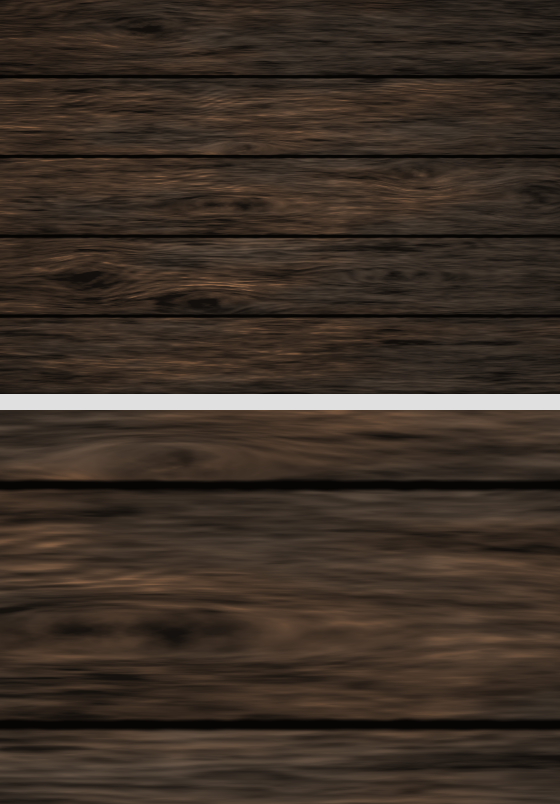
Top, the full canvas; bottom, a detail of the centre.
This texture is drawn by a WebGL 2 fragment shader. Its source:

```glsl
#version 300 es
precision highp float;
// Five dark, weathered wooden planks stacked with thin black gaps.
// Stretched noise makes the fibres, contour lines of a warped height make the
// growth rings, and ragged elliptical knots bend and darken the grain.

uniform vec2 u_resolution;
out vec4 outColor;

// Lengths are fractions of the canvas height.
const float PLANK_HEIGHT = 0.2025;
const float PLANK_OFFSET = 0.0045;
const float GAP_HALF = 0.0022;
const float GAP_SOFT = 0.0040;
const float RING_COUNT = 85.0;
const float KNOT_BEND = 0.022;
const float CONTRAST = 1.0;
const vec3 GAP_COLOR = vec3(0.025, 0.018, 0.014);
const vec3 WOOD_DARK = vec3(0.075, 0.060, 0.048);
const vec3 WOOD_WARM = vec3(0.430, 0.320, 0.240);
const vec3 WOOD_GREY = vec3(0.365, 0.305, 0.255);
const vec3 AMBER = vec3(0.130, 0.080, 0.040);

// Knots: centre x, centre y, half width, half height.
const int KNOT_COUNT = 8;
const vec4 KNOTS[KNOT_COUNT] = vec4[](
  vec4(1.056, 0.565, 0.060, 0.028), vec4(1.352, 0.496, 0.055, 0.036),
  vec4(0.226, 0.296, 0.060, 0.038), vec4(0.537, 0.231, 0.070, 0.024),
  vec4(0.620, 0.620, 0.055, 0.013), vec4(0.574, 0.478, 0.120, 0.016),
  vec4(0.370, 0.926, 0.090, 0.032), vec4(1.020, 0.300, 0.100, 0.013));

float hash(vec2 p) {
  return fract(sin(dot(p, vec2(127.1, 311.7))) * 43758.5453);
}

float noise(vec2 p) {
  vec2 cell = floor(p);
  vec2 f = fract(p);
  f = f * f * (3.0 - 2.0 * f);
  float low = mix(hash(cell), hash(cell + vec2(1, 0)), f.x);
  float high = mix(hash(cell + vec2(0, 1)), hash(cell + vec2(1, 1)), f.x);
  return mix(low, high, f.y);
}

float fbm(vec2 p) {
  float sum = 0.0;
  float weight = 0.5;
  for (int i = 0; i < 4; i++) {
    sum += weight * noise(p);
    p = p * 2.03 + 17.3;
    weight *= 0.5;
  }
  return sum / 0.9375;
}

float plankIndex(float y) {
  return floor((y + PLANK_OFFSET) / PLANK_HEIGHT);
}

// Returns the grain bend in x and the knot darkness in y.
vec2 knotField(vec2 p, float plank) {
  vec2 field = vec2(0.0);
  float ragged = fbm(p * vec2(26.0, 85.0)) - 0.5;
  for (int i = 0; i < KNOT_COUNT; i++) {
    vec4 knot = KNOTS[i];
    float same = 1.0 - step(0.5, abs(plankIndex(knot.y) - plank));
    vec2 d = (p - knot.xy) / knot.zw;
    float r2 = dot(d, d);
    field.x += same * exp(-0.35 * r2) * clamp(d.y, -2.0, 2.0);
    field.y += same * exp(-1.2 * r2) * clamp(0.75 + 2.6 * ragged, 0.0, 1.2);
  }
  return field;
}

// Brightness of the wood, about 0.5 on average.
float woodTone(vec2 p, float plank, vec2 knots) {
  vec2 q = p + vec2(plank * 7.31, plank * 3.17);
  q.y -= KNOT_BEND * knots.x;
  q.y += 0.012 * (fbm(q * vec2(3.5, 8.0)) - 0.5);
  float streak = fbm(q * vec2(4.0, 48.0));
  float fibre = fbm(q * vec2(15.0, 150.0));
  float pore = noise(q * vec2(45.0, 330.0));
  float height = q.y + 0.16 * fbm(q * vec2(1.5, 8.0));
  float ring = sin(6.2832 * RING_COUNT * height + 3.0 * fibre);
  float ringMask = smoothstep(0.4, 0.7, fbm(q * vec2(2.0, 9.0) + 40.0));
  float crack = smoothstep(0.60, 0.78, fbm(q * vec2(7.0, 75.0) + 90.0));
  float tone = 0.54 + 0.65 * (streak - 0.5) + 0.65 * (fibre - 0.5);
  tone += 0.22 * (pore - 0.5) + 0.09 * ring * (0.25 + ringMask);
  tone -= 0.28 * crack + 0.42 * knots.y;
  return 0.5 + CONTRAST * (tone - 0.5) + 0.06 * (hash(vec2(plank, 5.0)) - 0.5);
}

void main() {
  vec2 p = gl_FragCoord.xy / u_resolution.y;
  vec2 uv = gl_FragCoord.xy / u_resolution;
  float plank = plankIndex(p.y);
  vec2 knots = knotField(p, plank);
  float tone = woodTone(p, plank, knots);

  // Warm and grey patches, with thin amber glints on the brightest fibres.
  float warmth = fbm(p * vec2(2.5, 12.0) + plank * 9.7) - 0.25 * (uv.x - 0.5);
  vec3 light = mix(WOOD_GREY, WOOD_WARM, smoothstep(0.3, 0.65, warmth));
  vec3 color = mix(WOOD_DARK, light, clamp(tone, 0.0, 1.15));
  color += AMBER * smoothstep(0.62, 0.95, tone) * smoothstep(0.4, 0.7, warmth);

  // Plank edges: soft shade near each gap and a faint lit upper rim.
  float along = fract((p.y + PLANK_OFFSET) / PLANK_HEIGHT) * PLANK_HEIGHT;
  float edge = min(along, PLANK_HEIGHT - along);
  edge += 0.0012 * (noise(vec2(p.x * 60.0, plank)) - 0.5);
  color *= 0.78 + 0.22 * smoothstep(0.0, 0.022, edge);
  float rim = (PLANK_HEIGHT - along - 0.008) / 0.003;
  color *= 1.0 + 0.18 * exp(-rim * rim);
  color = mix(GAP_COLOR, color, smoothstep(GAP_HALF, GAP_HALF + GAP_SOFT, edge));

  // Vignette, brightest a little left of the middle.
  vec2 v = (uv - vec2(0.45, 0.53)) * vec2(1.35, 1.3);
  color *= mix(0.50, 1.12, exp(-1.3 * dot(v, v)));
  outColor = vec4(color, 1.0);
}
```
